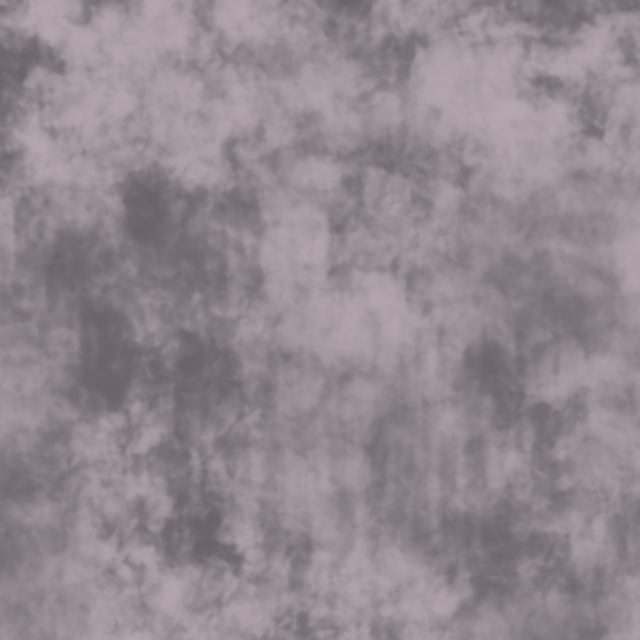
Reproduce this texture procedurally as a WebGL 2 fragment shader.

```glsl
#version 300 es
precision highp float;

// Worn mauve-grey plaster: broad cloudy stains with ragged edges, mottled
// by finer layered value noise and brushed with faint upright and level
// streaks. A soft limit on the tone keeps the contrast low and even.

uniform vec2 u_resolution;
out vec4 fragColor;

float hash(vec2 cell) {
    uvec2 q = uvec2(ivec2(cell)) * uvec2(1597u, 7919u);
    uint n = (q.x ^ q.y) * 48271u;
    n = (n ^ (n >> 15)) * 40503u;
    n = (n ^ (n >> 13)) * 69621u;
    return float((n ^ (n >> 16)) & 65535u) / 65535.0;
}

// Smooth value noise, centred on zero
float noise(vec2 p) {
    vec2 cell = floor(p);
    vec2 f = fract(p);
    f = f * f * f * (f * (f * 6.0 - 15.0) + 10.0);
    float low = mix(hash(cell), hash(cell + vec2(1.0, 0.0)), f.x);
    float high = mix(hash(cell + vec2(0.0, 1.0)), hash(cell + vec2(1.0)), f.x);
    return mix(low, high, f.y) - 0.5;
}

// Layered noise; gain sets how strong the finer layers are
float layers(vec2 p, float gain) {
    float sum = 0.0, weight = 1.0, total = 0.0;
    for (int i = 0; i < 4; i++) {
        sum += weight * noise(p);
        total += weight;
        weight *= gain;
        p = mat2(0.98, 0.2, -0.2, 0.98) * p * 2.03 + vec2(17.3, 41.7);
    }
    return sum / total;
}

void main() {
    vec2 uv = gl_FragCoord.xy / u_resolution.y;

    // Small wobble that frays the stain outlines
    vec2 fray = vec2(layers(uv * 13.0 + 50.0, 0.6), layers(uv * 13.0 + 90.0, 0.6));
    vec2 p = uv + 0.09 * fray;

    // Broad stains, a little wider than tall
    float stains = layers(p * vec2(3.6, 4.8) + 7.0, 0.5);

    // Mottling, calmer in some places and in the pale areas
    float rough = smoothstep(-0.3, 0.3, noise(uv * 3.5 + 120.0) - 0.6 * stains);
    float mottle = layers(uv * vec2(13.0, 12.0) + 0.3 * fray + 31.0, 0.72);

    // Brush streaks, each direction showing in its own patches
    vec2 bent = uv + 0.012 * fray;
    float upright = noise(bent * vec2(75.0, 11.0) + 200.0)
                  * smoothstep(-0.3, 0.3, noise(uv * 5.0 + 160.0));
    float level = noise(bent * vec2(10.0, 62.0) + 260.0)
                * smoothstep(-0.2, 0.35, noise(uv * 6.0 + 300.0));

    float shade = 0.38 * stains + mix(0.28, 0.62, rough) * mottle
                + 0.075 * upright + 0.06 * level;
    float tone = 0.559 + 0.15 * tanh(shade / 0.14);

    fragColor = vec4(tone * vec3(1.0, 0.932, 0.967), 1.0);
}
```
